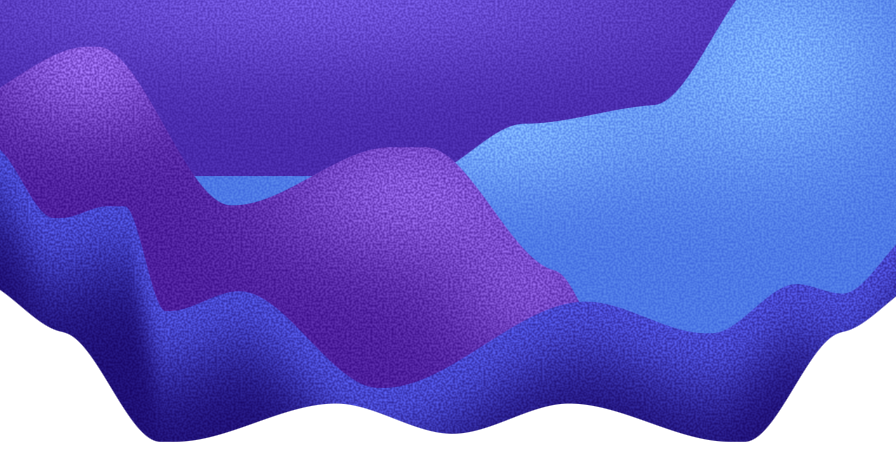
Reproduce this background procedurally as a Shadertoy shader.

```glsl
// Monotone step from one crest or trough to the next
float ramp(float x, float from, float to, float rise) {
    return rise * smoothstep(from, to, x);
}

float violetCrest(float x) {
    return 0.768 + ramp(x, -0.065, 0.098, 0.133)
        + ramp(x, 0.109, 0.258, -0.336)
        + ramp(x, 0.260, 0.436, 0.123)
        + ramp(x, 0.475, 0.625, -0.262)
        + ramp(x, 0.618, 0.690, -0.190);
}

float skyCrest(float x) {
    return 0.627 + ramp(x, 0.469, 0.586, 0.111)
        + ramp(x, 0.586, 0.742, 0.040)
        + ramp(x, 0.729, 0.859, 0.277);
}

float indigoCrest(float x) {
    return 0.691 + ramp(x, -0.010, 0.060, -0.153)
        + ramp(x, 0.068, 0.120, 0.025)
        + ramp(x, 0.139, 0.185, -0.222)
        + ramp(x, 0.189, 0.267, 0.042)
        + ramp(x, 0.267, 0.423, -0.205)
        + ramp(x, 0.427, 0.654, 0.183)
        + ramp(x, 0.654, 0.788, -0.067)
        + ramp(x, 0.794, 0.889, 0.104)
        + ramp(x, 0.889, 0.940, -0.020)
        + ramp(x, 0.940, 1.029, 0.138);
}

// Mirrored lower hem
float hemHeight(float x) {
    float d = abs(x - 0.505);
    return 0.081 + ramp(d, 0.0, 0.130, 0.064)
        + ramp(d, 0.130, 0.310, -0.081)
        + ramp(d, 0.326, 0.437, 0.232)
        + ramp(d, 0.430, 0.534, 0.111);
}

// Antialiased mask, positive inside
float coverage(float inside) {
    return clamp(0.5 + inside / fwidth(inside), 0.0, 1.0);
}

float glow(vec2 p, vec2 center, vec2 radius) {
    vec2 q = (p - center) / radius;
    return exp(-dot(q, q));
}

// Gradient noise
vec2 gradientAt(vec2 cell) {
    vec3 h = fract(cell.xyx * vec3(0.1031, 0.1030, 0.0973));
    h += dot(h, h.yzx + 33.33);
    float angle = 6.2832 * fract((h.x + h.y) * h.z);
    return vec2(cos(angle), sin(angle));
}

float gradientNoise(vec2 p) {
    vec2 i = floor(p), f = fract(p);
    vec2 w = f * f * f * (f * (f * 6.0 - 15.0) + 10.0);
    vec2 e = vec2(0.0, 1.0);
    float low = mix(dot(gradientAt(i), f),
                    dot(gradientAt(i + e.yx), f - e.yx), w.x);
    float high = mix(dot(gradientAt(i + e), f - e),
                     dot(gradientAt(i + e.yy), f - e.yy), w.x);
    return mix(low, high, w.y);
}

// Two-tone shade, grainier where it is lighter
vec3 grainyShade(vec3 dark, vec3 light, float amount, float grain) {
    return mix(dark, light, amount + grain * (0.3 + 0.5 * amount));
}

void mainImage(out vec4 fragColor, in vec2 fragCoord) {
    vec2 uv = fragCoord / iResolution.xy;
    float grain = gradientNoise(fragCoord / iResolution.x * 380.0);

    // Purple backdrop, lit from the top
    float backLight = 0.17 + 0.78 * glow(uv, vec2(0.36, 1.02), vec2(0.42, 0.18));
    vec3 color = grainyShade(vec3(0.25, 0.13, 0.63), vec3(0.44, 0.33, 0.87), backLight, grain);

    // Sky blue hill
    float skyLight = 0.3 + 0.8 * glow(uv, vec2(0.56, 0.73), vec2(0.16, 0.15))
        + 0.8 * glow(uv, vec2(0.86, 0.88), vec2(0.15, 0.25));
    vec3 sky = grainyShade(vec3(0.24, 0.40, 0.87), vec3(0.44, 0.64, 0.97), skyLight, grain);
    color = mix(color, sky, coverage(skyCrest(uv.x) - uv.y));

    // Violet hills
    float violetLight = 0.2 + 0.85 * glow(uv, vec2(0.10, 0.87), vec2(0.12, 0.16))
        + 0.75 * glow(uv, vec2(0.46, 0.60), vec2(0.16, 0.17))
        + 0.55 * glow(uv, vec2(0.60, 0.38), vec2(0.10, 0.16));
    vec3 violet = grainyShade(vec3(0.24, 0.06, 0.55), vec3(0.53, 0.35, 0.86), violetLight, grain);
    color = mix(color, violet, coverage(violetCrest(uv.x) - uv.y));

    // Indigo front wave, fading with depth below its crest
    float depth = indigoCrest(uv.x) - uv.y;
    float indigoLight = exp(-depth * depth / 0.026);
    vec3 indigo = grainyShade(vec3(0.12, 0.06, 0.46), vec3(0.28, 0.28, 0.81), indigoLight, grain);
    color = mix(color, indigo, coverage(depth));

    // White paper under the hem
    color = mix(color, vec3(1.0), coverage(hemHeight(uv.x) - uv.y));
    fragColor = vec4(color, 1.0);
}
```
